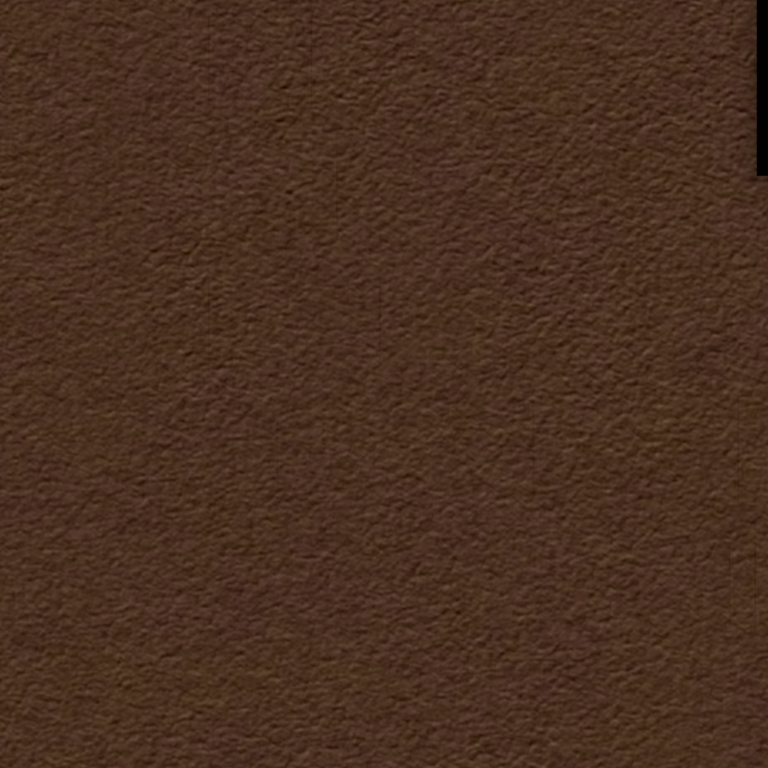
Reproduce this texture procedurally as a WebGL 2 fragment shader.

```glsl
#version 300 es
precision highp float;

uniform vec2 u_resolution;
out vec4 fragColor;

const vec3 BASE_BROWN = vec3(0.292, 0.190, 0.129);
const vec3 TONE_TINT = vec3(1.0, 0.93, 0.92);
const vec3 OLIVE_SHIFT = vec3(-0.003, 0.014, -0.022);
const vec3 EDGE_BLACK = vec3(0.004);

float hash(vec2 cell) {
    return fract(sin(dot(cell, vec2(127.1, 311.7))) * 43758.5453);
}

float valueNoise(vec2 p) {
    vec2 cell = floor(p);
    vec2 f = fract(p);
    f = f * f * (3.0 - 2.0 * f);
    float low = mix(hash(cell), hash(cell + vec2(1.0, 0.0)), f.x);
    float high = mix(hash(cell + vec2(0.0, 1.0)), hash(cell + vec2(1.0)), f.x);
    return mix(low, high, f.y);
}

mat2 rotation(float angle) {
    float c = cos(angle);
    float s = sin(angle);
    return mat2(c, s, -s, c);
}

// Pebble domes: nearest jittered centre, high in the middle, low in the gaps
float pebbles(vec2 p) {
    vec2 cell = floor(p);
    float nearest = 4.0;
    for (int y = -1; y <= 1; y++) {
        for (int x = -1; x <= 1; x++) {
            vec2 c = cell + vec2(x, y);
            vec2 d = c + vec2(hash(c), hash(c + 71.3)) - p;
            nearest = min(nearest, dot(d, d));
        }
    }
    return 1.0 - min(nearest, 1.0);
}

// Irregular pebbles roughened by two layers of noise
float leatherHeight(vec2 uv, vec2 frequency) {
    vec2 warp = vec2(valueNoise(uv * 60.0), valueNoise(uv * 60.0 + 31.7)) - 0.5;
    vec2 p = rotation(-0.12) * (uv + warp * 0.004) * frequency;
    float coarse = valueNoise(p + 9.7);
    float fine = valueNoise(rotation(0.6) * p * 1.7 + 17.3);
    return 0.35 * pebbles(p * 0.9) + 0.35 * coarse + 0.3 * fine;
}

// Sparse faint upright creases, one candidate in each tall cell
float creases(vec2 uv, vec2 count, float density, float halfWidth) {
    vec2 p = uv * count;
    float present = step(1.0 - density, hash(floor(p) + 5.3));
    vec2 f = fract(p);
    float line = 1.0 - smoothstep(0.0, halfWidth, abs(f.x - 0.5) / count.x);
    float taper = smoothstep(0.0, 0.3, f.y) * smoothstep(1.0, 0.7, f.y);
    return present * line * taper;
}

float boxDistance(vec2 p, vec2 center, vec2 halfSize) {
    vec2 d = abs(p - center) - halfSize;
    return length(max(d, 0.0)) + min(max(d.x, d.y), 0.0);
}

void main() {
    vec2 uv = gl_FragCoord.xy / u_resolution.y;
    float aspect = u_resolution.x / u_resolution.y;
    float pixel = 1.0 / u_resolution.y;

    // Embossed grain, stronger in some broad upright areas
    vec2 grain = vec2(98.0, 138.0);
    vec2 lightStep = vec2(-0.0016, 0.0040);
    float patches = valueNoise(uv * vec2(7.0, 3.0) + 3.1);
    float height = leatherHeight(uv, grain);
    float slope = height - leatherHeight(uv + lightStep, grain);
    float tone = slope * mix(0.15, 0.22, patches) + (height - 0.6) * 0.05;

    // Soft mottling and fine wear
    tone += (valueNoise(uv * vec2(50.0, 65.0) + 8.0) - 0.5) * 0.028;
    tone += (valueNoise(uv * vec2(230.0, 270.0)) - 0.5) * 0.055;
    tone -= creases(uv, vec2(90.0, 6.0), 0.014, 0.002) * 0.025;

    // Drift between reddish and olive brown
    float hue = 0.6 * (valueNoise(uv * vec2(7.0, 9.0) + 20.0) - 0.5);
    hue += 0.8 * (valueNoise(uv * vec2(45.0, 55.0) + 40.0) - 0.5);
    vec3 color = BASE_BROWN + tone * TONE_TINT + hue * OLIVE_SHIFT;

    // Black strip at the upper right border, with a narrow shadow
    float strip = boxDistance(uv, vec2(aspect, 1.0), vec2(0.0145, 0.229));
    color *= 1.0 - 0.2 * exp(-max(strip, 0.0) * 70.0);
    color = mix(EDGE_BLACK, color, smoothstep(-pixel, pixel, strip));

    fragColor = vec4(clamp(color, 0.0, 1.0), 1.0);
}
```
